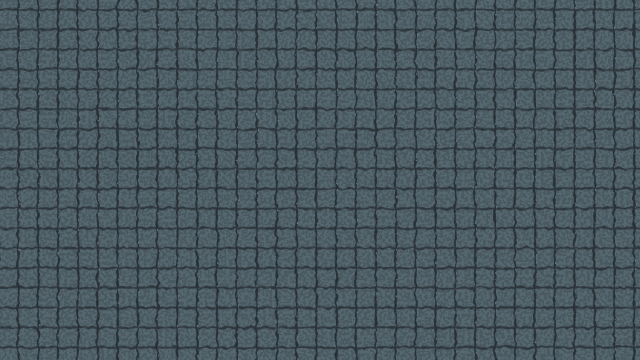
A Shadertoy shader for this texture:

```glsl
// Slate blue grid of small mottled stone setts with wavering dark joints.

vec2 randomGradient(vec2 cell) {
    vec3 p = fract(cell.xyx * vec3(0.1031, 0.1030, 0.0973));
    p += dot(p, p.yzx + 33.33);
    float angle = 6.2832 * fract((p.x + p.y) * p.z);
    return vec2(cos(angle), sin(angle));
}

// Gradient noise, about -0.7 to 0.7
float gradientNoise(vec2 p) {
    vec2 i = floor(p), f = fract(p);
    vec2 u = f * f * f * (f * (f * 6.0 - 15.0) + 10.0);
    vec2 e = vec2(0.0, 1.0);
    float a = dot(randomGradient(i), f);
    float b = dot(randomGradient(i + e.yx), f - e.yx);
    float c = dot(randomGradient(i + e.xy), f - e.xy);
    float d = dot(randomGradient(i + e.yy), f - e.yy);
    return mix(mix(a, b, u.x), mix(c, d, u.x), u.y);
}

// Smooth coverage of a line from the distance to its centre
float lineMask(float dist, float halfWidth, float soft) {
    return 1.0 - smoothstep(halfWidth - soft, halfWidth + soft, dist);
}

void mainImage(out vec4 fragColor, in vec2 fragCoord) {
    // One unit is one sett: about 32.2 across and 18.1 down
    float rows = 18.12;
    vec2 p = fragCoord / iResolution.y * rows - vec2(0.92, 0.63);
    float pixel = rows / iResolution.y;
    float soft = 0.6 * pixel + 0.006;

    // Wavering joints; each joint line gets its own wobble
    vec2 joint = floor(p + 0.5);
    vec2 wobble = vec2(
        gradientNoise(vec2(joint.x * 7.31 + 0.4, p.y * 2.6)),
        gradientNoise(vec2(p.x * 2.6, joint.y * 5.73 + 40.4)));
    vec2 ripple = vec2(gradientNoise(p * 5.0 + 71.0), gradientNoise(p * 5.0 + 133.0));
    vec2 offset = p - joint + 0.11 * wobble + 0.05 * ripple;
    vec2 dist = abs(offset);

    // Two-tone mottling of the stone
    float grain = gradientNoise(p * 6.5 + 19.0) + 0.45 * gradientNoise(p * 13.0 + 57.0);
    float grainSoft = 0.06 + 2.5 * pixel;
    vec3 color = mix(vec3(0.29, 0.35, 0.38), vec3(0.335, 0.405, 0.435),
                     smoothstep(-grainSoft, grainSoft, grain));

    // Worn joint edges, then a broken dark core that is stronger upright
    float wear = gradientNoise(p * 3.7 + 211.0);
    float edge = max(lineMask(dist.x, 0.058 + 0.04 * wear, soft),
                     lineMask(dist.y, 0.066 + 0.04 * wear, soft));
    color = mix(color, vec3(0.235, 0.28, 0.31), edge);
    float core = max(lineMask(dist.x, 0.040 + 0.05 * wear, soft),
                     0.75 * lineMask(dist.y, 0.030 + 0.06 * wear, soft));
    color = mix(color, vec3(0.155, 0.19, 0.21), core);

    // Sparse pale chips along the right side of upright joints
    float chips = smoothstep(0.22, 0.42, gradientNoise(p * vec2(5.0, 6.0) + 307.0));
    float chipLine = lineMask(abs(offset.x - 0.035), 0.022, soft);
    color = mix(color, vec3(0.52, 0.60, 0.64), 0.7 * chips * chipLine);

    fragColor = vec4(color, 1.0);
}
```
